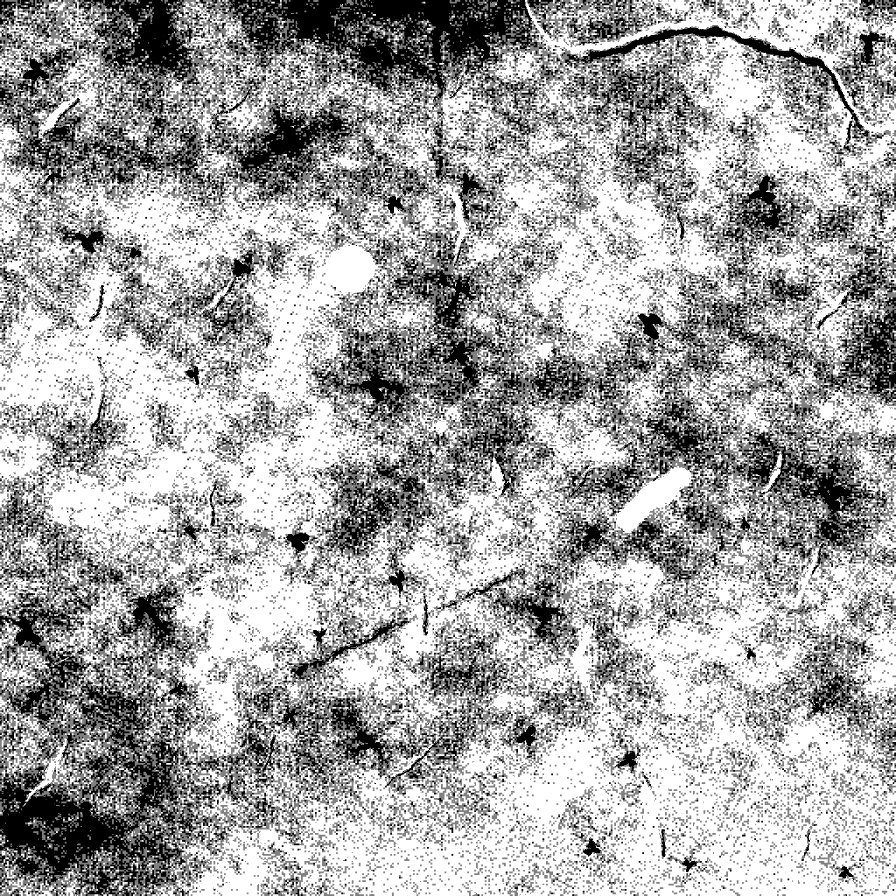
Give the GLSL for this texture, as a Shadertoy shader.

```glsl
float hash(vec2 p) {
    return fract(sin(dot(p, vec2(127.1, 311.7))) * 43758.5453);
}

float noise(vec2 p) {
    vec2 i = floor(p), f = fract(p);
    f = f * f * (3.0 - 2.0 * f);
    return mix(mix(hash(i), hash(i + vec2(1, 0)), f.x),
               mix(hash(i + vec2(0, 1)), hash(i + 1.0), f.x), f.y);
}

float patches(vec2 p) {
    return 0.3 * noise(p * 12.0) + 0.28 * noise(p * 28.0 + 5.0)
         + 0.25 * noise(p * 61.0 + 9.0) + 0.17 * noise(p * 125.0 + 3.0);
}

float glow(vec2 p, float radius) {
    return exp(-dot(p, p) / (radius * radius));
}

float segment(vec2 p, vec2 a, vec2 b) {
    vec2 ab = b - a;
    return length(p - a - ab * clamp(dot(p - a, ab) / dot(ab, ab), 0.0, 1.0));
}

float band(float dist, float width) {
    return 1.0 - smoothstep(width - 0.002, width + 0.002, dist);
}

// Dark angular bodies with halos and radiating branches
float addBodies(vec2 p, float ink) {
    vec2 cell = floor(p * 8.0);
    for (int k = 0; k < 9; k++) {
        vec2 id = cell + vec2(k % 3 - 1, k / 3 - 1);
        if (hash(id + 41.0) > 0.72) continue;
        vec2 d = p - (id + 0.1 + 0.8 * vec2(hash(id), hash(id + 17.0))) / 8.0;
        float size = mix(0.005, 0.012, pow(hash(id + 29.0), 1.5));
        float phase = 6.28 * hash(id + 53.0);
        float r = length(d), a = atan(d.y, d.x + 1e-5);
        float rays = pow(0.5 + 0.5 * cos(4.0 * a + phase + 30.0 * r), 5.0);
        ink += (0.2 + 0.7 * rays) * exp(-r / (size * 2.0));
        float outline = size * (1.0 + 0.35 * sin(3.0 * a + phase) + 0.2 * sin(5.0 * a - phase));
        ink = max(ink, band(r, outline));
    }
    return ink;
}

// Short bent channels, pale inside with a dark wall on one side
float addChannels(vec2 p, float ink) {
    vec2 cell = floor(p * 5.0);
    for (int k = 0; k < 9; k++) {
        vec2 id = cell + vec2(k % 3 - 1, k / 3 - 1);
        vec2 d = p - (id + 0.15 + 0.7 * vec2(hash(id + 3.0), hash(id + 71.0))) / 5.0;
        float turn = 0.4 + 1.5 * hash(id + 13.0);
        d = mat2(cos(turn), -sin(turn), sin(turn), cos(turn)) * d;
        d.y += (hash(id + 23.0) - 0.5) * 14.0 * d.x * d.x;
        float reach = mix(0.02, 0.05, hash(id + 37.0));
        float width = 0.007 * pow(hash(id + 61.0), 2.0) * (1.0 - d.x * d.x / (reach * reach));
        float along = band(abs(d.x), reach);
        ink *= 1.0 - along * band(abs(d.y), width);
        float wall = band(abs(d.y + width + 0.002), 0.0015);
        ink = max(ink, along * wall * smoothstep(0.25, 0.6, noise(p * 35.0)));
    }
    return ink;
}

float inkDensity(vec2 uv) {
    vec2 p = uv + 0.008 * (vec2(noise(uv * 70.0), noise(uv * 70.0 + 31.0)) - 0.5);
    float ink = 0.28 + 1.9 * (patches(uv) - 0.5);

    // Broad shading: dark top and lower left, pale left side and lower right
    ink += 0.25 * smoothstep(0.78, 1.0, uv.y) * (1.0 - smoothstep(0.45, 0.85, uv.x));
    ink += 0.6 * glow((p - vec2(0.43, 1.0)) * vec2(0.5, 1.0), 0.05);
    ink += 0.55 * glow(p - vec2(0.04, 0.09), 0.12);
    ink -= 0.15 * glow(p - vec2(0.08, 0.6), 0.14);
    float height = uv.y + 0.14 * (noise(uv * 9.0) - 0.5);
    float clearing = (1.0 - smoothstep(0.05, 0.21, height)) * smoothstep(0.27, 0.45, uv.x);
    ink = mix(ink, 0.04, 0.85 * clearing);
    ink += 0.35 * band(abs(p.x - 0.49), 0.004) * smoothstep(0.75, 0.85, uv.y);

    ink = addChannels(p, addBodies(p, ink));

    // Diagonal dark fibre
    float fibre = segment(p, vec2(0.33, 0.25), vec2(0.58, 0.36));
    fibre = min(fibre, segment(p, vec2(0.75, 0.26), vec2(0.92, 0.33)) + 0.001);
    ink += 0.8 * exp(-fibre / 0.004) * smoothstep(0.2, 0.6, noise(uv * 30.0));

    // Large pale openings
    ink *= 1.0 - band(length(p - vec2(0.39, 0.7)), 0.027);
    float opening = segment(p, vec2(0.7, 0.42), vec2(0.755, 0.465));
    ink *= 1.0 - band(opening, 0.014);

    // Winding pale channel along the upper right
    float path = 0.955 + 0.05 * exp(-40.0 * (uv.x - 0.59)) + 0.018 * sin(20.0 * (uv.x - 0.7))
               - 0.09 * smoothstep(0.91, 0.98, uv.x);
    float side = 0.75 * (p.y - path);
    float present = smoothstep(0.57, 0.59, uv.x);
    ink = max(ink, present * band(abs(side + 0.006), 0.004) * smoothstep(0.3, 0.6, noise(uv * 22.0)));
    return ink * (1.0 - present * band(abs(side), 0.003));
}

// Each grain averages two random draws: black, grey or white
float grain(vec2 id, float ink) {
    return 0.5 * (step(ink, hash(id)) + step(ink, hash(id + 733.0)));
}

void mainImage(out vec4 fragColor, in vec2 fragCoord) {
    vec2 uv = fragCoord / iResolution.y;
    float ink = inkDensity(uv);
    vec2 g = uv * 512.0 - 0.5, id = floor(g);
    vec2 w = clamp((fract(g) - 0.5) * iResolution.y / 512.0 + 0.5, 0.0, 1.0);
    float tone = mix(mix(grain(id, ink), grain(id + vec2(1, 0), ink), w.x),
                     mix(grain(id + vec2(0, 1), ink), grain(id + 1.0, ink), w.x), w.y);
    fragColor = vec4(vec3(tone), 1.0);
}
```
